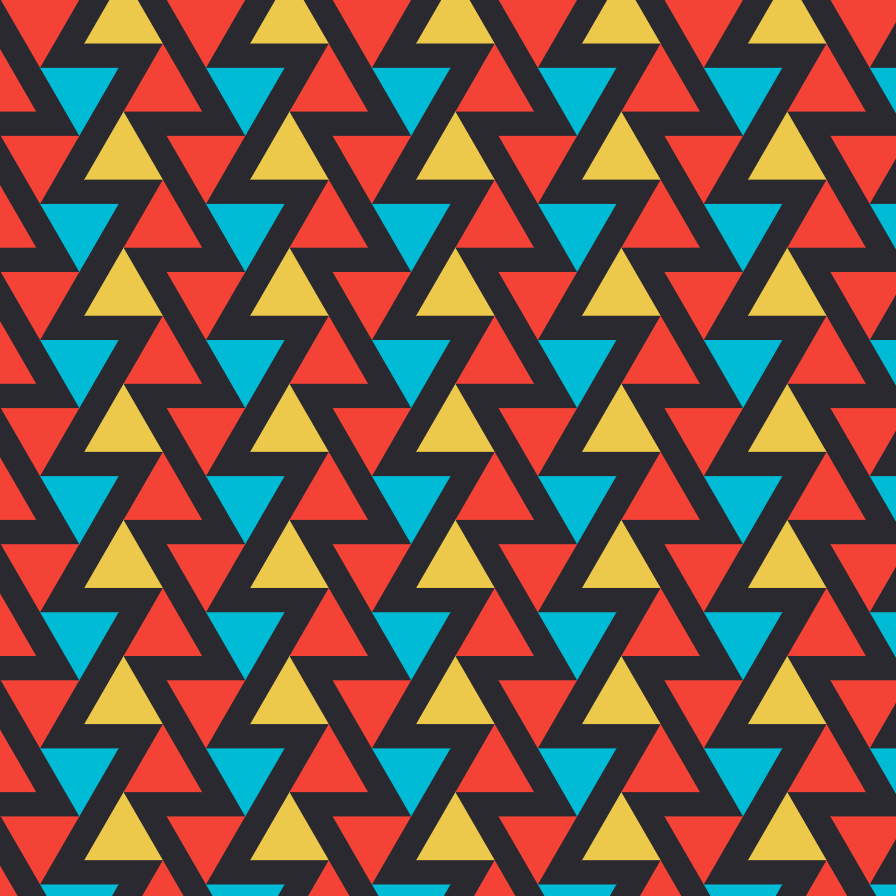
Give the GLSL for this pattern, as a WebGL 2 fragment shader.

```glsl
#version 300 es
precision highp float;
// Rows of red, blue and yellow triangles, pointing up and down, on a dark ground.

uniform vec2 u_resolution;
out vec4 fragColor;

const vec3 GROUND = vec3(0.165, 0.16, 0.19);
const vec3 RED    = vec3(0.96, 0.26, 0.21);
const vec3 YELLOW = vec3(0.925, 0.79, 0.29);
const vec3 BLUE   = vec3(0.0, 0.735, 0.84);

const vec2 REPEATS = vec2(5.4, 6.583);      // repeats across and down
const vec2 PERIOD = 1.0 / REPEATS;
const float HEIGHT = 0.5 * PERIOD.y;        // triangle height
const float HALF_SIDE = HEIGHT / sqrt(3.0);

// Offset from the nearest repeat of a centre.
vec2 wrapAround(vec2 p, vec2 centre, vec2 period) {
    return mod(p - centre + 0.5 * period, period) - 0.5 * period;
}

// Signed distance to an upright equilateral triangle about its centroid.
float triangleDistance(vec2 p, float height) {
    float slanted = abs(p.x) * 0.5 * sqrt(3.0) + 0.5 * p.y;
    return max(slanted, -p.y) - height / 3.0;
}

// Paint one repeated triangle; direction is 1 for up, -1 for down.
vec3 paintTriangle(vec3 base, vec3 ink, vec2 p, vec2 centre, float direction, float pixel) {
    vec2 q = wrapAround(p, centre, PERIOD);
    q.y *= direction;
    float d = triangleDistance(q, HEIGHT);
    return mix(base, ink, clamp(0.5 - d / pixel, 0.0, 1.0));
}

void main() {
    float pixel = 1.0 / min(u_resolution.x, u_resolution.y);
    vec2 uv = gl_FragCoord.xy * pixel;
    vec3 color = GROUND;

    // Each pair steps half a side right and one height along its direction.
    for (int i = 0; i < 2; i++) {
        float k = float(i);
        vec2 stepUp = k * vec2(HALF_SIDE, HEIGHT);
        vec2 stepDown = k * vec2(HALF_SIDE, -HEIGHT);
        vec3 upInk = mix(YELLOW, RED, k);
        vec3 downInk = mix(RED, BLUE, k);
        color = paintTriangle(color, upInk, uv, vec2(0.1379, 0.0653) + stepUp, 1.0, pixel);
        color = paintTriangle(color, downInk, uv, vec2(0.0447, 0.0635) + stepDown, -1.0, pixel);
    }

    fragColor = vec4(color, 1.0);
}
```
